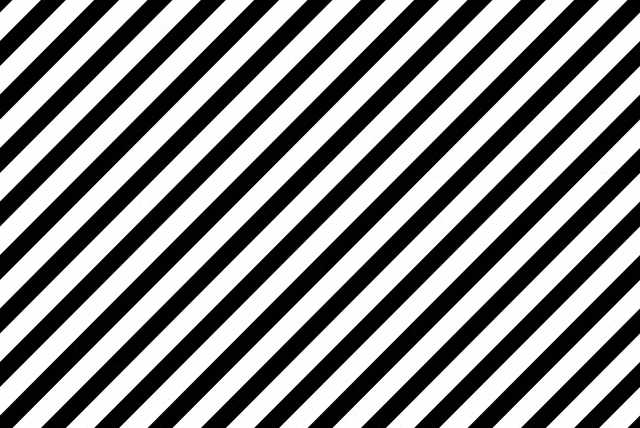
Reproduce this pattern procedurally as a WebGL 2 fragment shader.

```glsl
#version 300 es
precision highp float;

uniform vec2 u_resolution;
out vec4 fragColor;

const vec2 REPEATS = vec2(12.0, 8.0);         // stripes across and down
const float DARK_SHARE = 0.467;               // dark part of each period
const float EDGE_PIXELS = 1.0;                // width of the smoothed edge
const vec3 DARK = vec3(0.004);
const vec3 LIGHT = vec3(0.996);
const vec2 GRAIN_CELLS = vec2(384.0, 256.0);  // whole cells, so the grain wraps
const float GRAIN_SHARE = 0.06;               // part of the cells that carry a fleck
const float GRAIN_STRENGTH = 0.025;

float hash(vec2 p) {
    return fract(sin(dot(p, vec2(12.9898, 78.233))) * 43758.5453);
}

// Signed distance to the dark stripe, in periods
float stripeDistance(vec2 uv) {
    float phase = dot(uv, REPEATS * vec2(1.0, -1.0));
    return abs(fract(phase + 0.5) - 0.5) - 0.5 * DARK_SHARE;
}

// Sparse faint flecks on a wrapping grid
float grain(vec2 uv) {
    vec2 cell = mod(floor(uv * GRAIN_CELLS), GRAIN_CELLS);
    float present = step(1.0 - GRAIN_SHARE, hash(cell));
    return present * hash(cell + 17.0) * GRAIN_STRENGTH;
}

void main() {
    vec2 uv = gl_FragCoord.xy / u_resolution;

    // Diagonal stripes with one-pixel edges
    float edge = EDGE_PIXELS * length(REPEATS / u_resolution);
    float darkness = clamp(0.5 - stripeDistance(uv) / edge, 0.0, 1.0);
    vec3 color = mix(LIGHT, DARK, darkness);

    // Flecks darken the light stripes and lift the dark ones
    color += grain(uv) * (2.0 * darkness - 1.0);

    fragColor = vec4(clamp(color, 0.0, 1.0), 1.0);
}
```
